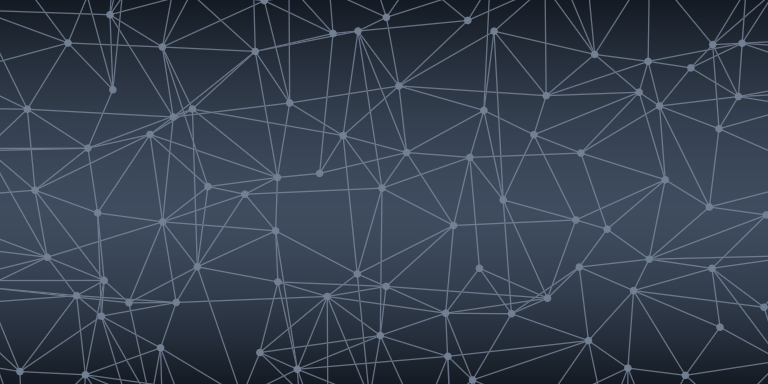
Write a WebGL 1 fragment shader that draws this background.

```glsl
precision highp float;

// A web of thin straight links between round nodes over a dark slate gradient.
// Nodes are jittered points of a tilted grid; hashes choose which neighbours
// are linked, and antialiased segment distances draw the links.

uniform vec2 u_resolution;

const float DENSITY = 6.5;       // grid cells per canvas height
const float TILT = 0.42;         // grid rotation in radians
const float JITTER = 0.86;       // node wander as a share of its cell
const float LINK_RADIUS = 0.0017;
const float NODE_RADIUS = 0.0098;

float hash(vec2 p) {
  vec3 q = fract(vec3(p.xyx) * 0.1031);
  q += dot(q, q.yzx + 33.33);
  return fract((q.x + q.y) * q.z);
}

mat2 rotation(float angle) {
  float c = cos(angle), s = sin(angle);
  return mat2(c, s, -s, c);
}

vec2 nodePosition(vec2 cell) {
  vec2 random = vec2(hash(cell + 71.3), hash(cell + 138.7));
  return cell + 0.5 + JITTER * (random - 0.5);
}

float segmentDistance(vec2 p, vec2 a, vec2 b) {
  vec2 ap = p - a, ab = b - a;
  return length(ap - ab * clamp(dot(ap, ab) / dot(ab, ab), 0.0, 1.0));
}

// Distance to the link between two cells, or a large value if it is absent.
float linkDistance(vec2 p, vec2 cell, vec2 offset, float chance) {
  float pick = hash(cell * 1.7 + offset * 19.1 + 211.0);
  if (pick > chance) return 10.0;
  return segmentDistance(p, nodePosition(cell), nodePosition(cell + offset));
}

// Coverage of a shape of given radius, softened over one pixel.
float coverage(float dist, float radius, float pixel) {
  return clamp((radius - dist) / pixel + 0.5, 0.0, 1.0);
}

// Vertical glow, brightest a little below the middle.
vec3 backdrop(float y) {
  float middle = 0.45;
  float extent = y > middle ? 1.0 - middle : middle;
  float fade = pow(abs(y - middle) / extent, 1.6);
  return mix(vec3(0.245, 0.297, 0.370), vec3(0.078, 0.102, 0.137), fade);
}

void main() {
  vec2 uv = gl_FragCoord.xy / u_resolution;
  float pixel = 1.0 / u_resolution.y;
  mat2 tilt = rotation(TILT);
  vec2 p = tilt * (gl_FragCoord.xy * pixel) * DENSITY;
  vec2 home = floor(p);

  // Nearest link and node among all cells whose links can reach this point.
  float link = 10.0;
  float node = 10.0;
  for (int j = -2; j <= 0; j++) {
    for (int i = -2; i <= 1; i++) {
      vec2 cell = home + vec2(float(i), float(j));
      float canvasX = (cell * tilt).x / DENSITY;
      float longChance = mix(0.42, 0.12, smoothstep(0.3, 1.5, canvasX));

      node = min(node, length(p - nodePosition(cell)));
      link = min(link, linkDistance(p, cell, vec2(1.0, 0.0), 0.9));
      link = min(link, linkDistance(p, cell, vec2(0.0, 1.0), 0.9));
      link = min(link, linkDistance(p, cell, vec2(1.0, 1.0), 0.58));
      link = min(link, linkDistance(p, cell, vec2(-1.0, 1.0), 0.58));
      link = min(link, linkDistance(p, cell, vec2(2.0, 1.0), longChance));
      link = min(link, linkDistance(p, cell, vec2(-1.0, 2.0), longChance));
    }
  }

  vec3 color = backdrop(uv.y);
  float linkMask = coverage(link / DENSITY, LINK_RADIUS, pixel);
  float nodeMask = coverage(node / DENSITY, NODE_RADIUS, pixel);
  color = mix(color, vec3(0.52, 0.57, 0.65), 0.7 * linkMask);
  color = mix(color, vec3(0.45, 0.505, 0.58), 0.95 * nodeMask);
  gl_FragColor = vec4(color, 1.0);
}
```
